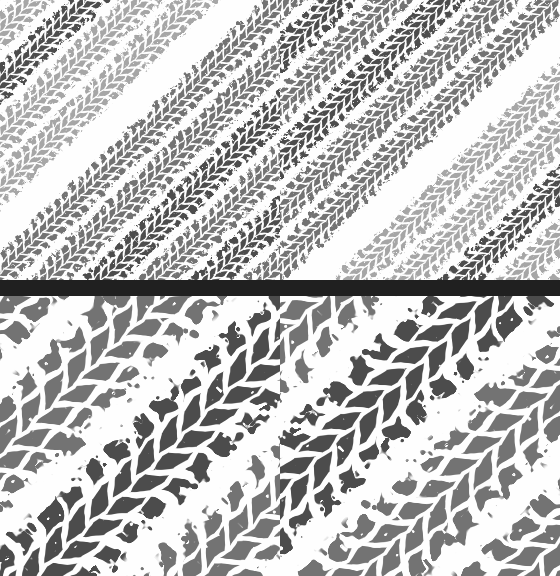
Top: the whole. Bottom: its middle third, enlarged.
Give the GLSL for this pattern, as a WebGL 1 fragment shader.

```glsl
precision highp float;

// Worn tyre tracks running diagonally over white, in two square panels.
// The right panel is the left one turned half a circle. Each track has two
// rows of chevron blocks, broken shoulder lugs, ragged edges and splatter.

uniform vec2 u_resolution;

// Layout, in canvas heights
const float SLOPE = 0.96;          // rise of the tracks
const float FIRST_TRACK = 0.116;   // offset of track 0 from the top left
const float SPACING = 0.186;       // vertical distance between tracks
const float BARE_GAP = 0.117;      // extra white band after track 3
const float GAP_MIDDLE = 0.825;
const float PANEL_SHIFT = 0.04;    // offset of the turned panel

// Tread, in canvas heights
const float PITCH = 0.038;         // block length along the track
const float SLIT = 0.0068;         // white line between chevrons
const float LUG_SLIT = 0.0135;     // white space between lugs
const float BLOCK_IN = 0.0024;
const float BLOCK_OUT = 0.0220;
const float LUG_IN = 0.0262;
const float LUG_OUT = 0.0510;
const float SEAM_WAVE = 0.0022;    // zigzag of the middle seam

// Colours
const vec3 PAPER = vec3(0.995);
const vec3 LIGHT_INK = vec3(0.65);
const vec3 MID_INK = vec3(0.45);
const vec3 DARK_INK = vec3(0.30);

float hash(vec2 p) {
  vec3 q = fract(p.xyx * vec3(0.1031, 0.1030, 0.0973));
  q += dot(q, q.yzx + 33.33);
  return fract((q.x + q.y) * q.z);
}

float noise(vec2 p) {
  vec2 i = floor(p), f = fract(p);
  f = f * f * (3.0 - 2.0 * f);
  return mix(mix(hash(i), hash(i + vec2(1.0, 0.0)), f.x),
             mix(hash(i + vec2(0.0, 1.0)), hash(i + 1.0), f.x), f.y);
}

// Antialiased inside of a distance field
float fill(float d, float px) {
  return 1.0 - smoothstep(-px, px, d);
}

// Signed distance to a slit-separated cell; u counts cells
float cell(float u, float slit) {
  return slit * 0.5 - PITCH * (0.5 - abs(fract(u) - 0.5));
}

vec3 trackInk(float k) {
  bool dark = abs(k - 1.0) < 0.5 || abs(k - 6.0) < 0.5 || abs(k - 8.0) < 0.5;
  return dark ? DARK_INK : (k < 3.5 ? LIGHT_INK : MID_INK);
}

// Ink coverage at s along and t across track k
float tread(float s, float t, float k, float px) {
  vec2 grain = vec2(s, t) + 7.0 * (k + 2.0);
  float coarse = noise(grain * 65.0);
  float fine = noise(grain * 150.0);

  // Chevron blocks, the two rows half a pitch apart
  float seam = t + SEAM_WAVE * (4.0 * abs(fract(s / PITCH) - 0.5) - 1.0);
  float side = seam < 0.0 ? 0.0 : 1.0;
  float h = abs(seam);
  float row = 0.5 * side + 0.37 * k;
  float block = max(0.72 * cell((s - h) / PITCH + row, SLIT / 0.72),
                    max(BLOCK_IN - h, h - BLOCK_OUT));

  // Shoulder lugs bend towards the outer edge and vary in size
  float outer = max(h - BLOCK_OUT, 0.0);
  float bend = min(h, BLOCK_OUT) + outer - 18.0 * outer * outer;
  float u = (s - bend) / PITCH + row;
  float vary = hash(vec2(floor(u) + 40.0, k * 2.0 + side + 9.0));
  float reach = LUG_OUT + 0.014 * (vary - 0.5);
  float start = LUG_IN + 0.005 * fract(vary * 7.0);
  float lug = max(0.85 * cell(u, LUG_SLIT * (0.7 + 0.6 * vary)),
                  max(start - h, h - reach));

  // Wear eats the lugs, most of all towards the rim
  float rim = smoothstep(LUG_IN, LUG_OUT, h);
  lug += (0.4 + rim) * (0.011 * (coarse - 0.45) + 0.006 * (fine - 0.5));
  block += 0.0012 * (fine - 0.5);
  float ink = max(fill(block, px), fill(lug, px));

  // Chips in the print and drops beside it
  float soft = 0.02 + 30.0 * px;
  float chip = smoothstep(0.93 - soft, 0.93 + soft, fine + 0.12 * rim);
  float nearRim = step(0.040, h) * (1.0 - smoothstep(0.055, 0.064, h));
  float spray = 0.65 * fine + 0.35 * coarse + 0.1 * nearRim;
  float drop = nearRim * smoothstep(0.85 - soft, 0.85 + soft, spray);
  return max(ink * (1.0 - chip), drop);
}

void main() {
  float px = 0.65 / u_resolution.y;
  vec2 p = gl_FragCoord.xy / u_resolution.y;
  if (p.x > 1.0) p = vec2(2.0 - p.x, 1.0 + PANEL_SHIFT - p.y);

  // Choose the track, closing up the bare band
  float across = 1.0 - p.y + SLOPE * p.x;
  float below = step(GAP_MIDDLE, across);
  across -= FIRST_TRACK + BARE_GAP * below;
  float k = floor(across / SPACING + 0.5);
  k = below > 0.5 ? max(k, 4.0) : min(k, 3.0);

  float scale = inversesqrt(1.0 + SLOPE * SLOPE);
  float t = (across - k * SPACING) * scale;
  float s = (p.x + SLOPE * p.y) * scale;
  gl_FragColor = vec4(mix(PAPER, trackInk(k), tread(s, t, k, px)), 1.0);
}
```
